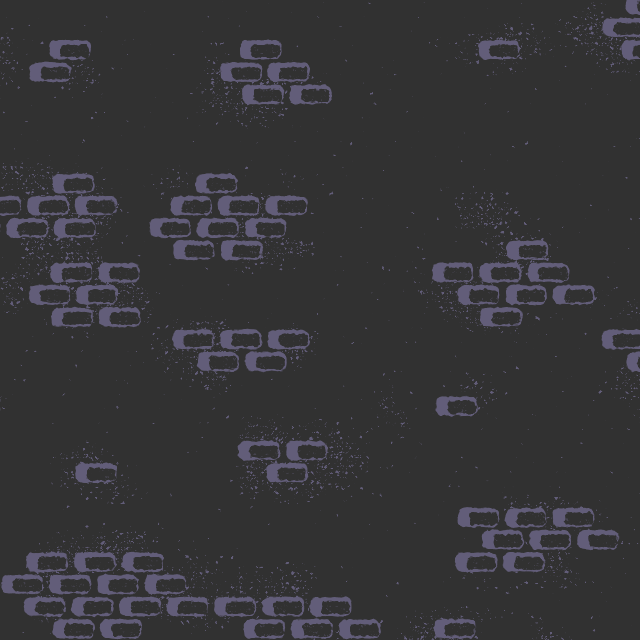
Reproduce this pattern procedurally as a WebGL 1 fragment shader.

```glsl
precision highp float;
// Scattered clusters of worn, hollow bricks on charcoal, dusted with flecks.
// Jittered elliptical blobs switch on bricks of a staggered lattice; noise
// roughens every outline and gathers angular flecks in patches near the blobs.

uniform vec2 u_resolution;

#define GROUND vec3(0.192, 0.192, 0.192)
#define PAINT vec3(0.385, 0.365, 0.475)
#define BRICK_PITCH vec2(0.0745, 0.0348)
#define BRICK_HALF vec2(0.0322, 0.0149)
#define HOLE_HALF vec2(0.0222, 0.0098)
#define HOLE_SHIFT vec2(0.0078, -0.0018)
#define CLUSTER_CELL vec2(0.295, 0.2)
#define CLUSTER_RADIUS vec2(0.02, 0.14)
#define ROUGHNESS 0.0034
#define FLECK_DENSITY 0.6

float hash(vec2 p) {
  return fract(sin(dot(p, vec2(127.1, 311.7))) * 43758.5453);
}

float noise(vec2 p) {
  vec2 i = floor(p), f = fract(p);
  f = f * f * (3.0 - 2.0 * f);
  return mix(mix(hash(i), hash(i + vec2(1.0, 0.0)), f.x),
             mix(hash(i + vec2(0.0, 1.0)), hash(i + 1.0), f.x), f.y);
}

float roundedBox(vec2 p, vec2 halfSize, float radius) {
  vec2 q = abs(p) - halfSize + radius;
  return length(max(q, 0.0)) + min(max(q.x, q.y), 0.0) - radius;
}

// Antialiased coverage of a signed distance
float fill(float d, float px) {
  return clamp(0.5 - d / px, 0.0, 1.0);
}

// Positive inside a cluster, falling off linearly outside it
float clusterField(vec2 p) {
  vec2 home = floor(p / CLUSTER_CELL);
  float field = -1.0;
  for (int y = -1; y <= 1; y++) {
    for (int x = -1; x <= 1; x++) {
      vec2 id = home + vec2(float(x), float(y));
      vec2 jitter = vec2(hash(id + 3.7), hash(id + 18.2));
      vec2 center = (id + mix(vec2(0.15), vec2(0.85), jitter)) * CLUSTER_CELL;
      float radius = mix(CLUSTER_RADIUS.x, CLUSTER_RADIUS.y, hash(id + 41.9));
      field = max(field, radius - length((p - center) * vec2(1.0, 2.0)));
    }
  }
  return field;
}

// x: painted rim, y: hollow inside
vec2 brick(vec2 p, float px) {
  float row = floor(p.y / BRICK_PITCH.y);
  float shift = 0.5 * mod(row, 2.0) + 0.16 * (hash(vec2(row, 7.3)) - 0.5);
  vec2 id = vec2(floor(p.x / BRICK_PITCH.x + shift), row);
  vec2 center = (id + vec2(0.5 - shift, 0.5)) * BRICK_PITCH;
  float chance = 0.05 * (hash(id + 63.1) - 0.5);
  float present = step(0.0, clusterField(center) + chance);

  vec2 q = p - center;
  float rough = (noise(p * 170.0) - 0.5) + 0.5 * (noise(p * 360.0) - 0.5);
  float holeRough = (noise(p * 190.0 + 50.0) - 0.5)
                  + 0.6 * (noise(p * 400.0 + 90.0) - 0.5);
  float body = roundedBox(q, BRICK_HALF, 0.0105) + ROUGHNESS * 0.8 * rough;
  float hole = roundedBox(q - HOLE_SHIFT, HOLE_HALF, 0.006)
             + ROUGHNESS * holeRough;
  float hollow = fill(hole, px);
  return present * vec2(fill(body, px) * (1.0 - hollow), hollow);
}

// Small sheared diamonds, one per cell at most
float flecks(vec2 p, float cell, float density, float px) {
  vec2 id = floor(p / cell);
  vec2 jitter = vec2(hash(id + 11.3), hash(id + 27.8));
  vec2 q = p - (id + mix(vec2(0.3), vec2(0.7), jitter)) * cell;
  float size = hash(id + 52.6);
  float radius = cell * mix(0.09, 0.38, size * size);
  float shear = 1.6 * (hash(id + 75.4) - 0.5);
  float d = abs(q.x + shear * q.y) + abs(q.y) - radius;
  float strength = min(1.0, 1.6 * radius / px);
  return step(hash(id + 88.5), density) * strength * fill(d, px);
}

void main() {
  vec2 p = gl_FragCoord.xy / u_resolution.y;
  float px = 1.0 / u_resolution.y;

  // Fleck density: patchy halo around each cluster
  float halo = smoothstep(-0.09, 0.02, clusterField(p));
  float patches = smoothstep(0.45, 0.78, noise(p * 15.0 + 4.0));
  float density = FLECK_DENSITY * halo * patches;
  vec2 warped = p + 0.003 * (vec2(noise(p * 300.0), noise(p * 300.0 + 33.0)) - 0.5);

  vec2 shape = brick(p, px);
  float dust = max(flecks(warped, 0.0078, density, px),
                   flecks(warped + 0.37, 0.0045, density, px));
  float grit = 0.4 * flecks(warped + 0.71, 0.0045, 0.4, px);

  float paint = max(shape.x, mix(dust, grit, shape.y));
  gl_FragColor = vec4(mix(GROUND, PAINT, paint), 1.0);
}
```
